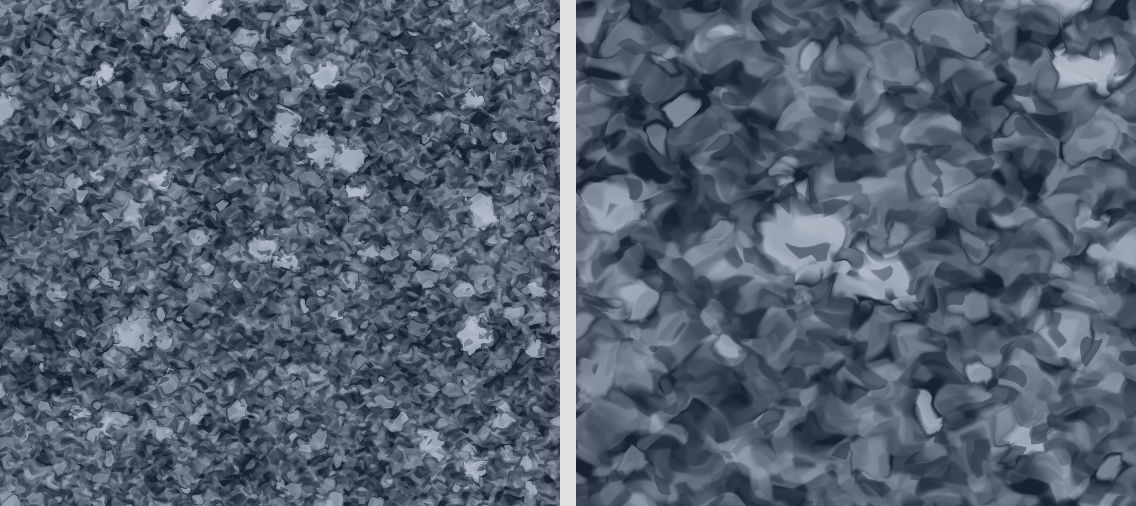
Left, the full canvas; right, a detail of the centre.
Write a Shadertoy shader that draws this texture.

```glsl
// Speckled blue-grey granite: several scales of soft cellular noise form the
// dark mineral grains, and ragged scattered discs form the pale crystals.
// Layered sines bend the grains; one grey level is tinted at the end.

vec3 hash3(vec2 cell) {
    vec3 h = fract(vec3(cell.xyx) * vec3(0.1031, 0.1030, 0.0973));
    h += dot(h, h.yxz + 33.33);
    return fract((h.xxy + h.yzz) * h.zyx);
}

// Cellular noise whose cells blend at their borders; higher crisp = harder edges
float grains(vec2 p, float crisp) {
    vec2 cell = floor(p);
    float total = 0.0, weight = 0.0;
    for (int y = -1; y <= 1; y++)
    for (int x = -1; x <= 1; x++) {
        vec2 c = cell + vec2(x, y);
        vec3 h = hash3(c);
        vec2 d = c + h.xy - p;
        float w = exp(-crisp * dot(d, d));
        total += w * h.z;
        weight += w;
    }
    return total / weight;
}

// Scattered crystals: x = coverage, y = dark rim, z = brightness of the crystal
vec3 crystals(vec2 p, float share, float minRadius, float maxRadius, float ragged) {
    vec2 cell = floor(p);
    vec3 best = vec3(0.0);
    for (int y = -1; y <= 1; y++)
    for (int x = -1; x <= 1; x++) {
        vec2 c = cell + vec2(x, y);
        vec3 h = hash3(c + 71.0), k = hash3(c + 157.0);
        if (h.z > share) continue;
        vec2 d = c + h.xy - p;
        d *= mix(vec2(0.8, 1.2), vec2(1.15, 0.85), k.y);
        float edge = length(d) + ragged - mix(minRadius, maxRadius, k.x * k.x);
        float cover = 1.0 - smoothstep(-0.06, 0.05, edge);
        float rim = smoothstep(0.0, 0.05, edge) * (1.0 - smoothstep(0.05, 0.15, edge));
        best.y = max(best.y, rim);
        if (cover > best.x) best.xz = vec2(cover, k.z);
    }
    return best;
}

void mainImage(out vec4 fragColor, in vec2 fragCoord) {
    vec2 p = fragCoord / iResolution.y;

    // Bend the grain outlines
    vec2 q = p + 0.0035 * sin(p.yx * vec2(83.0, 97.0) + 3.0 * sin(p * 41.0));
    q += 0.0016 * sin(q.yx * vec2(241.0, 213.0) + 2.0 * sin(q * 117.0 + 1.7));

    // Grain layers from fine to broad
    float fine = grains(q * vec2(82.0, 106.0), 12.0);
    float medium = grains(q * vec2(40.0, 54.0) + 19.0, 11.0);
    float specks = grains(q * vec2(118.0, 132.0) + 53.0, 11.0);
    float clouds = grains(p * 6.0 + 7.0, 4.0);
    float level = 0.345 + 0.30 * (fine - 0.5) + 0.24 * (medium - 0.5)
                + 0.13 * (specks - 0.5) + 0.12 * (clouds - 0.5);

    // Small grey crystals, then larger pale ones, with nibbled outlines
    float nibble = 0.6 * (fine - 0.5) + 0.4 * (specks - 0.5);
    vec3 small = crystals(q * vec2(23.0, 27.0), 0.34 + 0.3 * clouds, 0.12, 0.46, 0.30 * nibble);
    vec3 large = crystals(q * 10.0 + 31.0, 0.30, 0.11, 0.34, 0.26 * nibble);
    level -= 0.09 * max(small.y, large.y) * smoothstep(0.3, 0.7, specks);
    level = mix(level, 0.49 + 0.20 * small.z + 0.10 * (fine - 0.5), 0.85 * small.x);
    level = mix(level, 0.66 + 0.09 * large.z + 0.09 * (medium - 0.5), 0.93 * large.x);

    // Dark pits bite into everything
    float pits = smoothstep(0.80, 0.95, grains(q * vec2(88.0, 104.0) + 211.0, 12.0));
    level = mix(level, 0.20, 0.55 * pits);
    level = clamp(level, 0.13, 0.79);

    // Cool tint, slightly warmer in the palest crystals
    vec3 tint = mix(vec3(-0.04, 0.0, 0.065), vec3(-0.025, 0.0, 0.05), smoothstep(0.62, 0.76, level));
    fragColor = vec4(level + tint, 1.0);
}
```
